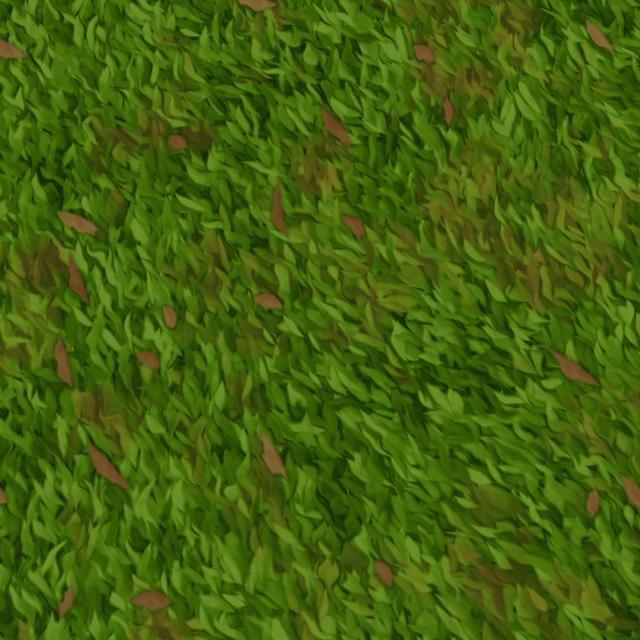
Reproduce this texture procedurally as a WebGL 1 fragment shader.

```glsl
precision highp float;
// Draws a soft-focus lawn of slanting grass blades with dry patches and fallen leaves.
uniform vec2 u_resolution;

const vec3 DEEP_GREEN = vec3(0.14, 0.25, 0.01);
const vec3 MID_GREEN = vec3(0.21, 0.36, 0.01);
const vec3 LUSH_GREEN = vec3(0.29, 0.46, 0.04);
const vec3 PALE_GREEN = vec3(0.41, 0.56, 0.15);
const vec3 OLIVE = vec3(0.33, 0.39, 0.06);
const vec3 DRY_BROWN = vec3(0.36, 0.31, 0.09);
const vec3 LEAF_RUST = vec3(0.45, 0.27, 0.13);
const vec3 LEAF_TAN = vec3(0.56, 0.43, 0.23);

const int BLADE_LAYERS = 7;
const float BLADE_CELLS = 24.0;    // blade cells across the canvas
const float BLADE_ANGLE = 2.13;    // main lean, radians
const float ANGLE_SPREAD = 1.35;
const float BLADE_SOFTNESS = 0.09; // edge blur, in cells
const float TONE_SPREAD = 0.92;
const float LEAF_CELLS = 6.0;
const float LEAF_CHANCE = 0.5;
const float PERSPECTIVE = 0.28;    // shrinking towards the top

float hash(vec2 p) {
  vec3 q = fract(p.xyx * 0.1031);
  q += dot(q, q.yzx + 33.33);
  return fract((q.x + q.y) * q.z);
}

vec2 hash2(vec2 p) {
  return vec2(hash(p + 17.3), hash(p + 71.9));
}

float noise(vec2 p) {
  vec2 i = floor(p), f = fract(p);
  f = f * f * (3.0 - 2.0 * f);
  return mix(mix(hash(i), hash(i + vec2(1.0, 0.0)), f.x),
             mix(hash(i + vec2(0.0, 1.0)), hash(i + vec2(1.0, 1.0)), f.x), f.y);
}

float fbm(vec2 p) {
  return 0.55 * noise(p) + 0.3 * noise(p * 2.1 + 9.2) + 0.15 * noise(p * 4.3 + 4.7);
}

// Coordinates along and across a direction
vec2 alongAcross(vec2 p, float angle) {
  vec2 dir = vec2(cos(angle), sin(angle));
  return vec2(dot(p, dir), dot(p, vec2(-dir.y, dir.x)));
}

// Lens shape with pointed ends, negative inside
float lens(vec2 p, float halfLength, float halfWidth) {
  float u = p.x / halfLength;
  return abs(p.y) - halfWidth * (1.0 - u * u);
}

// Paints one layer of blades; field.x is tone, field.y is dryness
vec2 paintBlades(vec2 field, vec2 p, float depth, float flow) {
  vec2 base = floor(p);
  for (int j = -1; j <= 1; j++) {
    for (int i = -1; i <= 1; i++) {
      vec2 id = base + vec2(float(i), float(j));
      vec2 key = id + depth * 191.0;
      vec2 shape = hash2(key);
      vec2 center = id + 0.5 + 0.7 * (hash2(key + 5.7) - 0.5);
      float pick = hash(key + 43.1);
      float angle = BLADE_ANGLE + flow + ANGLE_SPREAD * (hash(key + 29.0) - 0.5);
      vec2 q = alongAcross(p - center, angle);
      q.y += 0.35 * (pick - 0.5) * q.x * q.x;
      float d = lens(q, mix(0.5, 0.98, shape.x), mix(0.13, 0.25, shape.y));
      float shadow = 1.0 - smoothstep(-0.05, 0.22, d);
      float cover = 1.0 - smoothstep(-BLADE_SOFTNESS, BLADE_SOFTNESS, d);
      float tone = 0.37 + 0.2 * depth + TONE_SPREAD * (pick - 0.5) + 0.16 * q.x + 0.4 * q.y;
      field.x -= 0.1 * shadow;
      field = mix(field, vec2(tone, hash(key + 88.0)), cover);
    }
  }
  return field;
}

vec3 grassRamp(float tone) {
  vec3 c = mix(DEEP_GREEN, MID_GREEN, smoothstep(0.0, 0.34, tone));
  c = mix(c, LUSH_GREEN, smoothstep(0.3, 0.66, tone));
  c = mix(c, PALE_GREEN, smoothstep(0.62, 1.0, tone));
  return c * mix(0.65, 1.0, smoothstep(-0.25, 0.1, tone));
}

// Scattered fallen leaves, each with a dark rim of shade
vec3 paintLeaves(vec3 color, vec2 p, float grain) {
  vec2 base = floor(p);
  for (int j = -1; j <= 1; j++) {
    for (int i = -1; i <= 1; i++) {
      vec2 id = base + vec2(float(i), float(j));
      vec2 shape = hash2(id + 301.0);
      vec2 center = id + 0.15 + 0.7 * hash2(id + 407.0);
      vec2 q = alongAcross(p - center, BLADE_ANGLE + 2.0 * (shape.x - 0.5));
      q.y += 1.2 * (shape.y - 0.5) * q.x * q.x + 0.05 * (grain - 0.5);
      float d = lens(q, mix(0.13, 0.32, shape.y), mix(0.05, 0.09, shape.x)) + 0.06 * (grain - 0.5);
      float present = step(hash(id + 523.0), LEAF_CHANCE);
      float tint = clamp(hash(id + 611.0) + 3.0 * q.y + 0.6 * (grain - 0.5), 0.0, 1.0);
      color *= 1.0 - 0.3 * present * (1.0 - smoothstep(-0.02, 0.06, d));
      color = mix(color, mix(LEAF_RUST, LEAF_TAN, tint), 0.85 * present * (1.0 - smoothstep(-0.025, 0.02, d)));
    }
  }
  return color;
}

void main() {
  vec2 uv = gl_FragCoord.xy / u_resolution.y;
  vec2 ground = vec2((uv.x - 0.5) * (1.0 + PERSPECTIVE * uv.y), uv.y * (1.0 + 0.5 * PERSPECTIVE * uv.y)) + 2.0;

  // Blades, from the shaded bottom up to the lit tips
  float flow = 0.9 * (noise(ground * 5.0) - 0.5);
  vec2 warp = vec2(noise(ground * 38.0), noise(ground * 38.0 + 50.0)) - 0.5;
  vec2 field = vec2(0.12, 0.5);
  for (int n = 0; n < BLADE_LAYERS; n++) {
    float depth = float(n) / float(BLADE_LAYERS - 1);
    vec2 p = ground * BLADE_CELLS * mix(0.9, 1.2, fract(depth * 2.7)) + 0.35 * warp + depth * 37.7;
    field = paintBlades(field, p, depth, flow);
  }

  // Broad light patches and fine streaks
  float grain = fbm(alongAcross(ground, BLADE_ANGLE) * vec2(45.0, 95.0) + 400.0);
  float tone = field.x + 0.35 * (fbm(ground * 6.0 + 30.0) - 0.5) + 0.4 * (grain - 0.5);
  vec3 color = grassRamp(tone);

  // Dry grass
  float dryness = fbm(ground * 8.0 + 77.0) + 0.3 * (field.y - 0.5);
  float light = 0.68 + 0.6 * clamp(tone, 0.0, 1.0);
  color = mix(color, OLIVE * light, 0.85 * smoothstep(0.5, 0.72, dryness));
  color = mix(color, DRY_BROWN * light, 0.7 * smoothstep(0.7, 0.85, dryness));

  gl_FragColor = vec4(paintLeaves(color, ground * LEAF_CELLS, grain), 1.0);
}
```
